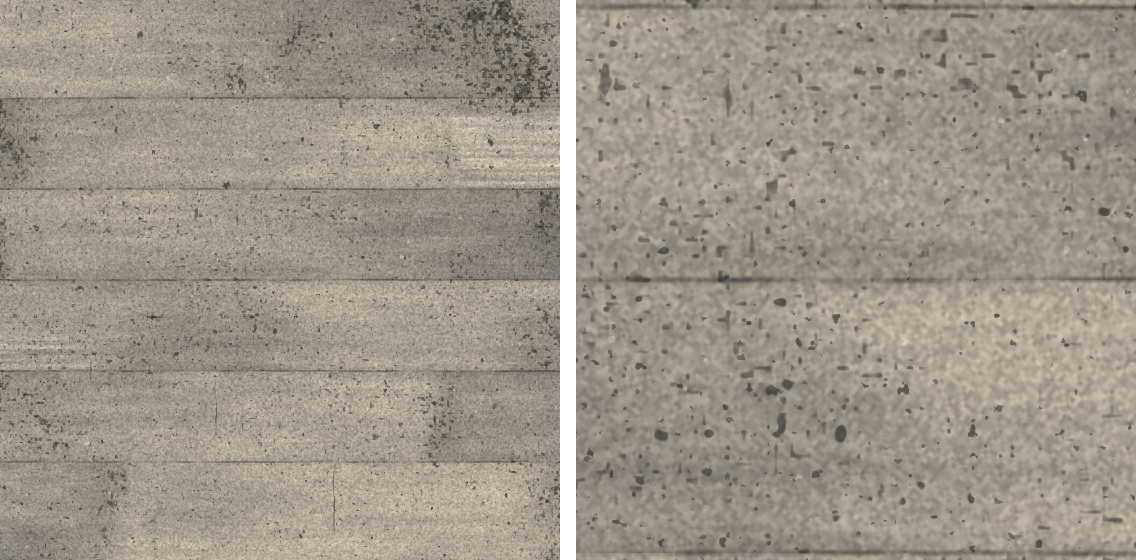
Left, the full canvas; right, a detail of the centre.
This texture is drawn by a three.js fragment shader. Its source:

```glsl
// Board-formed concrete: six stacked horizontal boards with uneven grey and beige tones.
// Layered noise gives clouds and grain, jittered cells give pits and flecks,
// and soft blobs steer the stains; seams, ribs and cracks are distance lines.
varying vec2 vUv;

float hash(vec2 p) {
  vec3 q = fract(p.xyx * 0.1031);
  q += dot(q, q.yzx + 33.33);
  return fract((q.x + q.y) * q.z);
}

float noise(vec2 p) {
  vec2 i = floor(p), f = fract(p);
  f = f * f * (3.0 - 2.0 * f);
  return mix(mix(hash(i), hash(i + vec2(1, 0)), f.x),
             mix(hash(i + vec2(0, 1)), hash(i + vec2(1, 1)), f.x), f.y);
}

float fbm(vec2 p) {
  float sum = 0.0, amp = 0.53;
  for (int i = 0; i < 4; i++) {
    sum += amp * noise(p);
    p = mat2(1.6, 1.2, -1.2, 1.6) * p + 7.3;
    amp *= 0.5;
  }
  return sum;
}

float blob(vec2 p, float x, float y, float rx, float ry) {
  vec2 d = (p - vec2(x, y)) / vec2(rx, ry);
  return exp(-dot(d, d));
}

float board(float row, float index) {
  return step(abs(row - index), 0.5);
}

// One irregular spot in each occupied cell of a jittered grid
float pits(vec2 p, float cells, float density) {
  vec2 g = p * cells, id = floor(g);
  vec2 jitter = vec2(hash(id + 3.1), hash(id + 17.7));
  vec2 d = fract(g) - 0.3 - 0.4 * jitter;
  d *= vec2(0.7 + 0.7 * jitter.y, 0.7 + 0.8 * jitter.x);
  float radius = mix(0.06, 0.21, pow(hash(id + 41.3), 2.0));
  float edge = length(d) + 0.3 * (noise(g * 6.0) - 0.5);
  float present = smoothstep(0.0, 0.03, density - hash(id + 59.9));
  return present * (1.0 - smoothstep(radius - 0.06, radius + 0.06, edge));
}

// Thin wandering vertical line between two heights
float crack(vec2 p, float x, float low, float high) {
  float d = abs(p.x - x - 0.014 * (fbm(vec2(p.y * 22.0, x * 90.0)) - 0.5));
  float span = smoothstep(low, low + 0.02, p.y) * (1.0 - smoothstep(high - 0.02, high, p.y));
  return span * noise(p * 60.0) * (1.0 - smoothstep(0.0, 0.002, d));
}

void main() {
  vec2 p = vUv;
  float level = (p.y - 0.5) / 0.1625;
  float row = clamp(floor(level) + 3.0, 0.0, 5.0);
  vec2 q = p + 0.09 * (vec2(fbm(p * 14.0), fbm(p * 14.0 + 31.0)) - 0.5);

  // Clouds, horizontal streaks and the tone of each board
  float tone = 0.56 + 0.8 * (fbm(p * vec2(3.0, 10.0) + row * 17.0) - 0.5);
  tone += 0.24 * (noise(p * vec2(4.0, 70.0) + row * 5.0) - 0.5);
  tone += 0.18 * (noise(p * vec2(14.0, 210.0)) - 0.5);
  tone += 0.3 * (fbm(p * vec2(18.0, 30.0)) - 0.5);
  tone += board(row, 5.0) * (0.12 - 0.28 * smoothstep(0.12, 0.4, q.x));
  tone += board(row, 4.0) * 0.18 * smoothstep(0.5, 0.85, q.x);
  tone += board(row, 3.0) * (0.02 - 0.29 * smoothstep(0.4, 0.7, q.x));
  tone += board(row, 2.0) * mix(-0.18, 0.18, smoothstep(0.4, 0.62, q.x));
  tone += board(row, 1.0) * (0.14 * smoothstep(0.2, 0.45, q.x) - 0.42 * smoothstep(0.74, 0.82, q.x));
  tone += board(row, 0.0) * mix(-0.3, 0.14, smoothstep(0.17, 0.25, q.x));
  vec3 color = mix(vec3(0.515, 0.495, 0.47), vec3(0.745, 0.705, 0.63), clamp(tone, -0.15, 1.15));

  // Trowelled ribs at two board ends
  float ribArea = board(row, 4.0) * smoothstep(0.76, 0.86, q.x);
  ribArea += board(row, 2.0) * (1.0 - smoothstep(0.1, 0.2, q.x)) * (1.0 - smoothstep(0.38, 0.41, p.y));
  float ribs = noise(vec2(p.x * 3.0, p.y * 190.0)) + 0.5 * noise(p * vec2(12.0, 330.0)) - 0.75;
  color += ribArea * (0.03 + 0.2 * ribs * (0.4 + fbm(p * 25.0)));

  // Dark stains gathered at board ends and a few inner patches
  float stain = blob(q, 0.87, 0.95, 0.13, 0.07) + blob(q, 0.94, 0.85, 0.09, 0.05);
  stain += 0.6 * blob(q, 0.53, 0.92, 0.03, 0.05) + 0.5 * blob(q, 0.42, 0.84, 0.04, 0.02);
  stain += board(row, 4.0) * (blob(q, 0.0, 0.75, 0.05, 0.09) + 0.55 * blob(q, 0.79, 0.72, 0.04, 0.06));
  stain += board(row, 3.0) * (blob(q, 0.99, 0.61, 0.07, 0.07) + blob(p, 0.0, 0.54, 0.012, 0.06));
  stain += board(row, 2.0) * 0.8 * blob(q, 1.0, 0.39, 0.06, 0.1);
  stain += board(row, 1.0) * 0.5 * (blob(q, 0.04, 0.25, 0.13, 0.09) + blob(q, 0.79, 0.25, 0.03, 0.08));
  stain += board(row, 0.0) * (blob(q, 1.0, 0.1, 0.05, 0.09) + 0.55 * blob(q, 0.21, 0.12, 0.03, 0.07));
  stain = pow(min(stain, 1.0), 0.8);
  float rough = 0.35 * fbm(p * 38.0) + 0.65 * fbm(p * 125.0);
  float speck = smoothstep(0.0, 0.16, rough - mix(0.7, 0.48, stain));
  color = mix(color * (1.0 - 0.13 * stain), vec3(0.29, 0.28, 0.255), 0.8 * speck);

  // Fine dust pores, thicker near stains and in drifting patches
  float drift = smoothstep(0.4, 0.75, fbm(p * vec2(5.0, 8.0) + 20.0));
  float dust = smoothstep(0.0, 0.2, noise(p * 210.0 + 5.0) - 0.88 + 0.14 * drift + 0.2 * stain);
  color *= 1.0 - 0.36 * dust;

  // Air pits in three sizes, denser in clusters, and pale flecks
  float cluster = blob(p, 0.42, 0.4, 0.15, 0.07) + blob(p, 0.69, 0.79, 0.05, 0.03);
  cluster += 0.6 * blob(p, 0.85, 0.94, 0.12, 0.07);
  float pit = max(pits(p, 38.0, 0.04 + 0.3 * cluster), pits(p + 0.37, 75.0, 0.08 + 0.25 * cluster));
  pit = max(pit, 0.75 * pits(p + 0.71, 130.0, 0.14 + 0.15 * cluster));
  color = mix(color, vec3(0.27, 0.265, 0.25), 0.8 * pit);
  color = mix(color, vec3(0.8, 0.77, 0.7), 0.6 * pits(p + 0.53, 75.0, 0.06));

  // Faint straight seams, broken by wear and softly shaded
  float joint = clamp(floor(level + 0.5), -2.0, 2.0);
  float seam = abs((level - joint) * 0.1625 + 0.001 * (noise(vec2(p.x * 40.0, joint * 9.0)) - 0.5));
  float wear = smoothstep(0.3, 0.75, fbm(vec2(p.x * 30.0, joint * 7.0 + 40.0)));
  color *= 1.0 - (0.06 + 0.26 * wear) * (1.0 - smoothstep(0.0, 0.003, seam));
  color *= 1.0 - 0.1 * exp(-seam * 160.0);

  // Hairline cracks and sandy grain
  float cracks = max(crack(p, 0.385, 0.235, 0.335), crack(p, 0.598, 0.04, 0.18));
  cracks = max(cracks, crack(vec2(p.y + 0.25 * p.x, p.x), 0.505, 0.21, 0.3));
  color *= 1.0 - 0.6 * cracks;
  vec2 turned = mat2(0.8, 0.6, -0.6, 0.8) * p;
  color *= 1.0 + 0.23 * (noise(turned * 390.0) - 0.5) + 0.13 * (noise(p * 270.0) - 0.5);
  gl_FragColor = vec4(clamp(color, 0.0, 1.0), 1.0);
}
```
